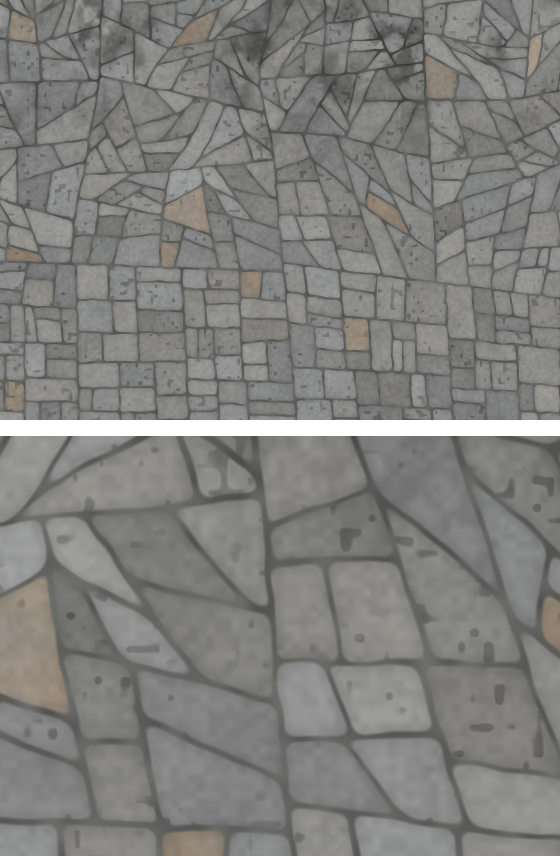
Top, the full canvas; bottom, a detail of the centre.
Reproduce this texture procedurally as a WebGL 1 fragment shader.

```glsl
precision highp float;
// Worn grey stone paving: squared slabs below, crooked broken pieces above.
// The canvas is one quad, cut again and again into smaller quads; the edge
// distance of the last quad gives the joint, its id gives the stone's tone.
uniform vec2 u_resolution;

struct Quad { vec2 a, b, c, d; };  // corners, counter-clockwise

const vec3 JOINT = vec3(0.375, 0.378, 0.365);
const vec3 COOL = vec3(0.995, 1.0, 1.005);
const vec3 WARM = vec3(1.01, 1.0, 0.95);
const vec3 OCHRE = vec3(1.08, 0.97, 0.84);

float hash(vec2 p) {
  vec3 q = fract(vec3(p.xyx) * 0.1031);
  q += dot(q, q.yzx + 33.33);
  return fract((q.x + q.y) * q.z);
}

float noise(vec2 p) {
  vec2 i = floor(p), f = fract(p);
  f = f * f * (3.0 - 2.0 * f);
  float low = mix(hash(i), hash(i + vec2(1.0, 0.0)), f.x);
  float high = mix(hash(i + vec2(0.0, 1.0)), hash(i + 1.0), f.x);
  return mix(low, high, f.y);
}

float fbm(vec2 p) {
  float sum = 0.0, amp = 0.5;
  for (int i = 0; i < 4; i++) {
    sum += amp * noise(p);
    p = p * 2.1 + 17.3;
    amp *= 0.5;
  }
  return sum / 0.9375;
}

float cross2(vec2 u, vec2 v) { return u.x * v.y - u.y * v.x; }

float edgeDist(vec2 p, vec2 a, vec2 b) {
  return cross2(b - a, p - a) / max(length(b - a), 0.0001);
}

float softMin(float x, float y, float k) {
  float h = max(k - abs(x - y), 0.0) / k;
  return min(x, y) - h * h * k * 0.25;
}

float quadDist(vec2 p, Quad q, float rounding) {
  float s = softMin(edgeDist(p, q.a, q.b), edgeDist(p, q.c, q.d), rounding);
  float t = softMin(edgeDist(p, q.b, q.c), edgeDist(p, q.d, q.a), rounding);
  return softMin(s, t, rounding);
}

// How crooked the cuts are around a place: more towards the top.
float crookedness(vec2 p) {
  return smoothstep(0.3, 0.8, p.y + 0.45 * (noise(p * 3.5) - 0.5));
}

// Cuts the quad around p until it is stone-sized; id names the piece.
Quad cutStone(vec2 p, Quad q, out float id) {
  id = 1.0;
  for (int i = 0; i < 12; i++) {
    float area = 0.5 * abs(cross2(q.c - q.a, q.d - q.b));
    float ab = 0.5 * (length(q.b - q.a) + length(q.c - q.d));
    float ad = 0.5 * (length(q.d - q.a) + length(q.c - q.b));
    bool slab = min(ab, ad) < 0.055 && area < 0.014 && hash(vec2(id, 1.0)) < 0.35;
    if (slab || area < mix(0.003, 0.0105, hash(vec2(id, 2.0)))) break;

    // Turn the quad so that the cut crosses its longer side, mostly.
    if (ab < ad * mix(0.65, 1.5, hash(vec2(id, 3.0)))) {
      q = Quad(q.b, q.c, q.d, q.a);
      ab = ad;
    }
    float tilt = mix(0.03, 0.6, crookedness(0.25 * (q.a + q.b + q.c + q.d)));
    tilt *= min(1.0, 0.25 / ab) * (hash(vec2(id, 4.0)) - 0.5);
    float t = mix(0.33, 0.67, hash(vec2(id, 5.0)));
    vec2 m = mix(q.a, q.b, clamp(t - tilt, 0.15, 0.85));
    vec2 n = mix(q.d, q.c, clamp(t + tilt, 0.15, 0.85));
    id *= 2.0;
    if (cross2(n - m, p - m) > 0.0) {
      q = Quad(q.a, m, n, q.d);
    } else {
      q = Quad(m, q.b, q.c, n);
      id += 1.0;
    }
  }
  return q;
}

// Tone of one stone: base grey, clouding, fine grain and small pits.
vec3 stoneColor(vec2 p, float id) {
  float pick = hash(vec2(id, 7.0));
  vec2 uv = p + 9.0 * vec2(pick, hash(vec2(id, 8.0)));
  float tone = 0.535 + 0.13 * (0.5 * (pick + hash(vec2(id, 9.0))) - 0.5);
  tone += 0.09 * (fbm(uv * 16.0) - 0.5) + 0.055 * (noise(uv * 150.0) - 0.5);
  float pits = smoothstep(0.74, 0.9, noise(uv * 95.0));
  tone -= 0.11 * pits * smoothstep(0.4, 0.65, noise(uv * 14.0));
  vec3 tint = mix(COOL, WARM, 0.7 * hash(vec2(id, 10.0)));
  float ochre = step(0.972, hash(vec2(id, 11.0)));
  return tone * mix(tint, OCHRE, ochre * (0.5 + 0.5 * noise(uv * 20.0)));
}

void main() {
  vec2 p = gl_FragCoord.xy / u_resolution.y;
  float aspect = u_resolution.x / u_resolution.y;

  // Bend the long cuts near the top and roughen all edges a little.
  vec2 bend = vec2(noise(p * 5.0), noise(p * 5.0 + 31.0)) - 0.5;
  vec2 rough = vec2(noise(p * 45.0), noise(p * 45.0 + 57.0)) - 0.5;
  vec2 w = p + 0.055 * bend * smoothstep(0.3, 0.9, p.y) + 0.0035 * rough;

  float id;
  Quad canvas = Quad(vec2(-0.06), vec2(aspect + 0.06, -0.06),
                     vec2(aspect + 0.06, 1.06), vec2(-0.06, 1.06));
  Quad stone = cutStone(w, canvas, id);
  float d = quadDist(w, stone, 0.009);

  // Dark weathering gathers in the upper part and fills the joints there.
  float stain = smoothstep(0.5, 0.72, fbm(p * vec2(7.0, 4.5) + 3.0));
  stain *= smoothstep(0.5, 0.95, p.y);
  float speckle = smoothstep(0.3, 0.65, fbm(p * 28.0));

  vec3 face = stoneColor(p, id) * mix(0.92, 1.0, smoothstep(0.0, 0.012, d));
  face *= 1.0 - 0.4 * stain * speckle;
  vec3 joint = JOINT * (0.85 + 0.3 * noise(p * 60.0)) * (1.0 - 0.35 * stain);
  float gap = 0.0017 + 0.0012 * noise(p * 18.0);
  float soft = max(0.0016, 0.7 / u_resolution.y);
  gl_FragColor = vec4(mix(joint, face, smoothstep(gap - soft, gap + soft, d)), 1.0);
}
```
